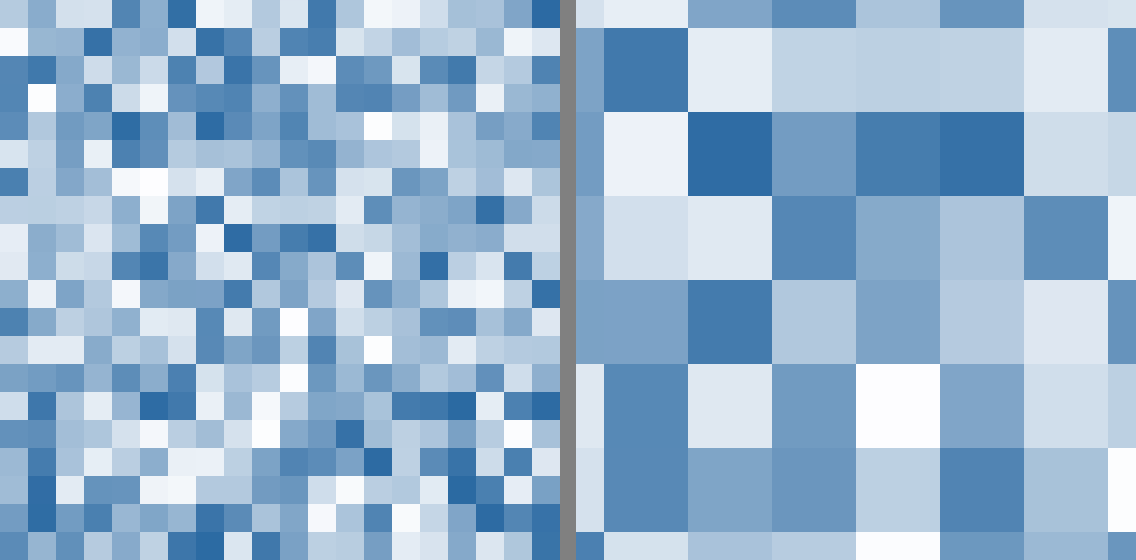
Left: the whole. Right: its middle third, enlarged.
Write a Shadertoy shader that draws this texture.

```glsl
// Mosaic of flat square tiles in random shades between deep blue and white.
// Each tile hashes its grid index to a shade; the four tiles around the nearest
// grid corner are blended across one pixel to smooth the edges.

const float TILES = 20.0;                     // tiles along the canvas height
const vec3 DEEP_BLUE = vec3(0.170, 0.415, 0.637);
const vec3 WHITE = vec3(0.995, 0.996, 1.0);
const float MID_BIAS = 0.2;                   // 0 = even spread, higher favours mid shades
const float TAU = 6.2831853;

float hash(vec2 p) {
    return fract(sin(dot(p, vec2(127.1, 311.7))) * 43758.5453);
}

// Random shade of one tile, gently weighted towards the middle of the ramp
vec3 tileColor(vec2 tile) {
    float u = hash(tile + 3.0);
    float shade = u + MID_BIAS * sin(TAU * u) / TAU;
    return mix(DEEP_BLUE, WHITE, shade);
}

void mainImage(out vec4 fragColor, in vec2 fragCoord) {
    vec2 p = fragCoord / iResolution.y * TILES;
    float pixelsPerTile = iResolution.y / TILES;

    // Pixel coverage on either side of the nearest grid corner
    vec2 corner = floor(p + 0.5);
    vec2 cover = clamp((p - corner) * pixelsPerTile + 0.5, 0.0, 1.0);

    vec3 lower = mix(tileColor(corner - 1.0), tileColor(corner - vec2(0.0, 1.0)), cover.x);
    vec3 upper = mix(tileColor(corner - vec2(1.0, 0.0)), tileColor(corner), cover.x);

    fragColor = vec4(mix(lower, upper, cover.y), 1.0);
}
```
